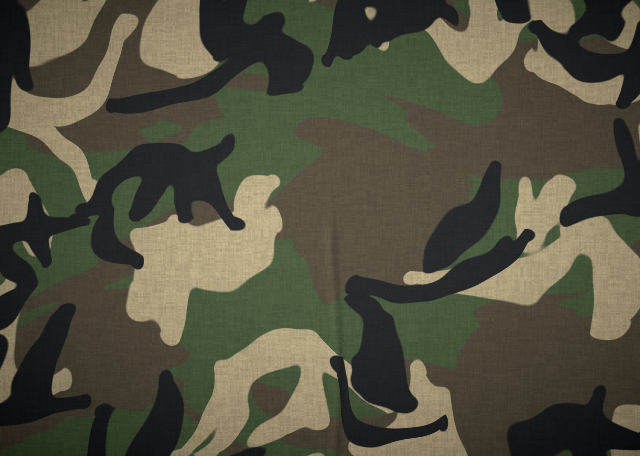
Give the GLSL for this pattern, as a WebGL 2 fragment shader.

```glsl
#version 300 es
precision highp float;
// Woodland camouflage cloth: green and brown patches, tan blots, black branches.

#define BLACK vec3(0.125, 0.130, 0.138)
#define GREEN vec3(0.255, 0.315, 0.212)
#define BROWN vec3(0.292, 0.262, 0.212)
#define TAN vec3(0.640, 0.585, 0.460)
#define BLACK_CELL 0.42
#define TAN_CELL 0.48
#define BLACK_RADIUS 0.028
#define TAN_RADIUS 0.036
#define EDGE 0.0022
#define WEAVE 0.035
#define THREADS 300.0

uniform vec2 u_resolution;
out vec4 fragColor;

const mat2 TURN = mat2(0.8, 0.6, -0.6, 0.8);

vec2 hash2(vec2 p) {
  vec3 q = fract(p.xyx * vec3(0.1031, 0.1030, 0.0973));
  q += dot(q, q.yzx + 33.33);
  return fract((q.xx + q.yz) * q.zy);
}

float smoothMin(float a, float b, float k) {
  float h = max(k - abs(a - b), 0.0) / k;
  return min(a, b) - 0.25 * h * h * k;
}

// Layered sines that make outlines wander and ripple
vec2 wobble(vec2 p, float seed) {
  vec2 shift = vec2(0.0);
  float freq = 9.0;
  for (int i = 0; i < 3; i++) {
    p = TURN * p;
    shift += 0.32 / freq * sin(p.yx * freq + seed * vec2(1.7, 2.9) + float(i));
    freq *= 2.6;
  }
  return shift;
}

// Wide, mostly horizontal patches; the sign splits the area in half
float patches(vec2 p) {
  float sum = 0.0, amp = 1.0;
  p *= vec2(5.5, 10.0);
  for (int i = 0; i < 5; i++) {
    p += 0.7 * sin(p.yx * 0.8 + 2.3 * float(i) + vec2(0.4, 1.9));
    sum += amp * sin(p.x + 1.3 * float(i)) * cos(p.y - 0.7);
    p = TURN * p * 1.5;
    amp *= 0.6;
  }
  return sum;
}

// Distance to a bent limb whose thickness swells in the middle
float limb(vec2 p, vec2 a, vec2 b, float radius, float bend) {
  vec2 d = b - a;
  float h = clamp(dot(p - a, d) / dot(d, d), 0.0, 1.0);
  float arch = 4.0 * h * (1.0 - h);
  vec2 axis = a + d * h + bend * arch * vec2(-d.y, d.x);
  return length(p - axis) - radius * (0.75 + 0.4 * arch);
}

// Scattered spines with prongs; tilt is the spread of the spine angle
float branches(vec2 p, float cell, float radius, float tilt, float seed) {
  float dist = 1.0;
  vec2 home = floor(p / cell);
  for (int y = -1; y <= 1; y++)
  for (int x = -1; x <= 1; x++) {
    vec2 id = home + vec2(x, y);
    vec2 rnd = hash2(id + seed);
    vec2 center = (id + 0.25 + 0.5 * hash2(id + seed + 17.0)) * cell;
    float angle = tilt * (2.0 * rnd.x - 1.0);
    vec2 spine = cell * mix(0.33, 0.46, rnd.y) * vec2(cos(angle), sin(angle));
    float body = limb(p, center - spine, center + spine, radius, rnd.y - 0.5);
    for (int k = 0; k < 3; k++) {
      vec2 r = hash2(id + seed + 31.0 + 7.0 * float(k));
      vec2 size = hash2(id + seed + 63.0 + 5.0 * float(k));
      vec2 root = center + spine * (1.6 * r.x - 0.8);
      float aim = mix(0.6, 2.3, r.y) + (size.y > 0.72 ? 3.1416 : 0.0);
      vec2 tip = root + cell * mix(0.25, 0.5, size.x) * vec2(cos(aim), sin(aim));
      float prong = limb(p, root, tip, radius * mix(0.7, 1.1, size.y), 0.5 * (r.x - 0.5));
      body = smoothMin(body, prong, 0.025);
    }
    dist = min(dist, body);
  }
  return dist;
}

float cover(float dist) {
  float soft = max(EDGE, 0.7 / u_resolution.y);
  return 1.0 - smoothstep(-soft, soft, dist);
}

void main() {
  vec2 uv = gl_FragCoord.xy / u_resolution;
  vec2 p = gl_FragCoord.xy / u_resolution.y;

  // Printed layers, from the ground up
  float field = patches(p + wobble(p, 1.0) * 0.5 + 3.0);
  float slope = length(vec2(dFdx(field), dFdy(field))) * u_resolution.y;
  vec3 color = mix(GREEN, BROWN, cover(field / max(slope, 0.5)));
  vec2 tanPos = p + wobble(p, 4.0) + 5.0;
  color = mix(color, TAN, cover(branches(tanPos, TAN_CELL, TAN_RADIUS, 0.45, 40.0)));
  vec2 blackPos = p + wobble(p, 8.0) + 9.0;
  color = mix(color, BLACK, cover(branches(blackPos, BLACK_CELL, BLACK_RADIUS, 0.9, 90.0)));

  // Woven threads
  vec2 thread = p * THREADS;
  float grain = hash2(floor(thread)).x + hash2(floor(thread * vec2(0.12, 1.0)) + 50.0).x
              + hash2(floor(thread * vec2(1.0, 0.12)) + 90.0).y - 1.5;
  color *= 1.0 + WEAVE * 2.0 * grain;

  // Light falling off from the middle, pale haze and a soft fold
  vec2 q = uv - vec2(0.52, 0.54);
  float glow = 1.0 - 6.0 * dot(q, q);
  color = color * (1.0 + 0.13 * glow) + 0.028 * glow;
  float fold = p.x - 0.74 - 0.008 * sin(p.y * 9.0);
  float creased = 1.0 - smoothstep(0.45, 0.6, uv.y);
  color *= 1.0 + creased * (0.08 * exp(-pow((fold + 0.012) / 0.012, 2.0))
                          - 0.16 * exp(-pow(fold / 0.008, 2.0)));
  fragColor = vec4(clamp(color, 0.0, 1.0), 1.0);
}
```
